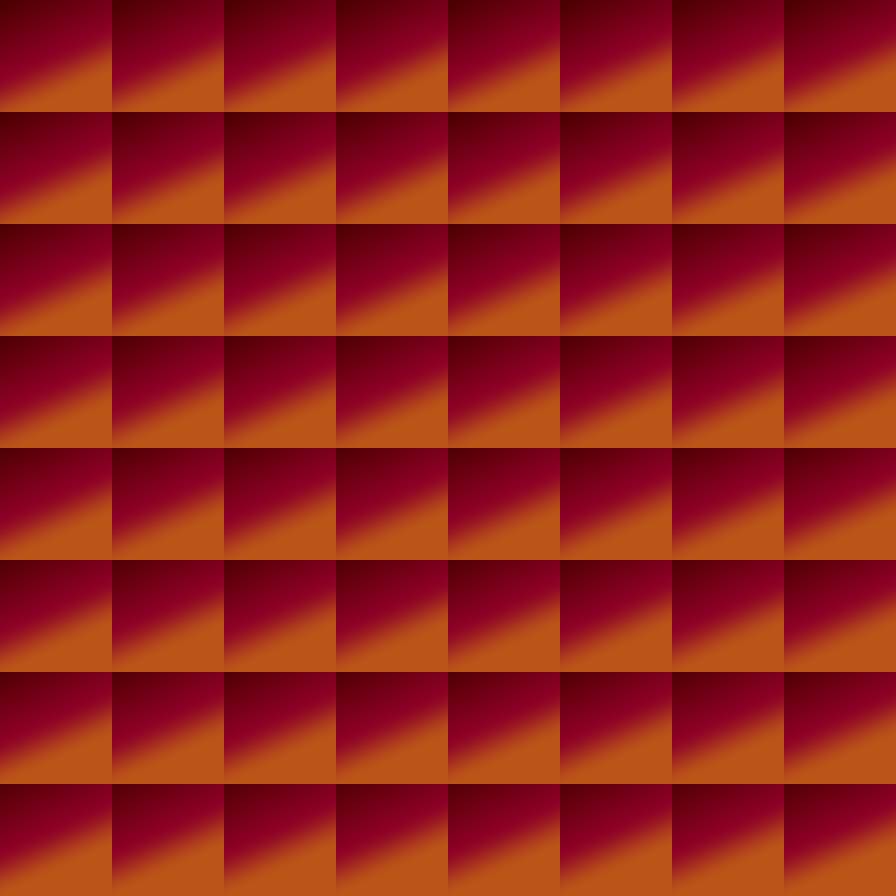
Give the GLSL for this pattern, as a WebGL 1 fragment shader.

```glsl
precision highp float;

uniform vec2 u_resolution;

#define TILES 8.0
#define SLOPE 0.45
#define ROW_DRIFT 0.11
#define CRIMSON_AT 0.64
#define ORANGE_FROM 0.62
#define ORANGE_FULL 1.06
#define DARK vec3(0.30, 0.0, 0.0)
#define CRIMSON vec3(0.55, 0.0, 0.145)
#define ORANGE vec3(0.73, 0.33, 0.09)

// Dark to crimson is linear, crimson to orange is eased
vec3 ramp(float t) {
  vec3 colour = mix(DARK, CRIMSON, clamp(t / CRIMSON_AT, 0.0, 1.0));
  return mix(colour, ORANGE, smoothstep(ORANGE_FROM, ORANGE_FULL, t));
}

// Slanted gradient in each tile, with slightly more orange in lower rows
vec3 tiles(vec2 uv) {
  vec2 grid = uv * TILES;
  vec2 local = fract(grid);
  float row = (floor(grid.y) + 0.5) / TILES;
  float drift = ROW_DRIFT * (0.5 - row);
  return ramp(1.0 - local.y + SLOPE * local.x + drift);
}

void main() {
  // Four samples per pixel smooth the tile edges
  vec3 colour = vec3(0.0);
  for (int j = 0; j < 2; j++) {
    for (int i = 0; i < 2; i++) {
      vec2 offset = vec2(float(i), float(j)) * 0.5 - 0.25;
      colour += tiles((gl_FragCoord.xy + offset) / u_resolution);
    }
  }
  gl_FragColor = vec4(colour * 0.25, 1.0);
}
```
